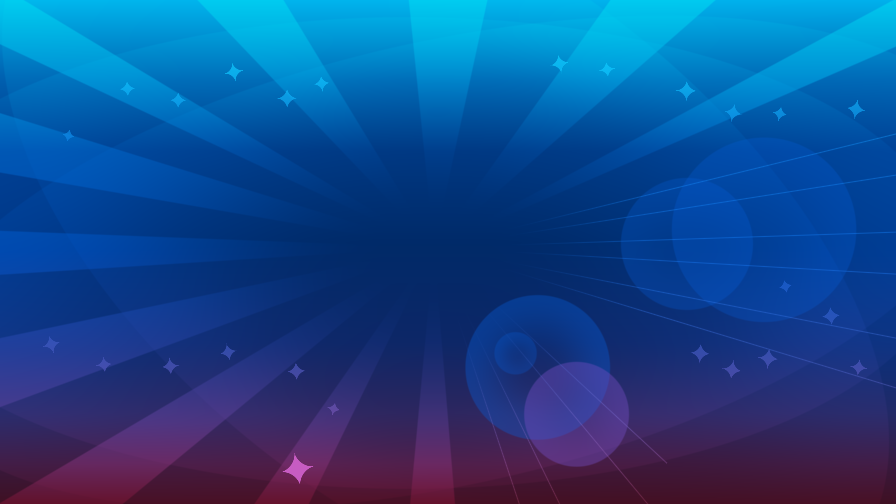
Give the GLSL for this background, as a WebGL 2 fragment shader.

```glsl
#version 300 es
precision highp float;
// Festive night backdrop: a cyan-to-wine vertical ramp with light wedges and
// thin streaks fanning from a dark centre, overlaid by large tilted ellipses,
// translucent lens discs and clusters of hash-scattered four-point stars.
// Lengths are in canvas heights, angles in degrees.

uniform vec2 u_resolution;
out vec4 fragColor;

const float DESIGN_ASPECT = 16.0 / 9.0;
const vec2 HUB = vec2(0.861, 0.509);
const float RAY_ALPHA = 0.52;
const float STREAK_ALPHA = 0.6;
const float ELLIPSE_ALPHA = 0.14;
const float STAR_ALPHA = 0.72;
const int STARS_PER_CLUSTER = 6;
const vec3 SIDE_BLUE = vec3(0.0, 0.27, 0.66);
const vec3 LENS_BLUE = vec3(0.02, 0.38, 0.88);
const vec3 LENS_LILAC = vec3(0.45, 0.30, 0.76);
const vec3 STAR_PINK = vec3(0.78, 0.36, 0.76);

// Colour stops: rgb and height.
const vec4 SKY[8] = vec4[8](
  vec4(0.25, 0.06, 0.13, 0.0), vec4(0.23, 0.09, 0.22, 0.08),
  vec4(0.16, 0.14, 0.35, 0.18), vec4(0.05, 0.15, 0.40, 0.32),
  vec4(0.0, 0.165, 0.41, 0.52), vec4(0.0, 0.22, 0.51, 0.7),
  vec4(0.0, 0.39, 0.69, 0.84), vec4(0.0, 0.70, 0.93, 1.0));
const vec4 GLOW[8] = vec4[8](
  vec4(0.50, 0.08, 0.20, 0.0), vec4(0.52, 0.20, 0.48, 0.08),
  vec4(0.40, 0.26, 0.62, 0.16), vec4(0.20, 0.28, 0.68, 0.3),
  vec4(0.0, 0.34, 0.80, 0.5), vec4(0.0, 0.42, 0.82, 0.7),
  vec4(0.0, 0.70, 0.93, 0.85), vec4(0.0, 0.88, 0.95, 1.0));

// Wedge direction and half width.
const vec2 RAYS[11] = vec2[11](
  vec2(25.9, 2.4), vec2(47.9, 6.6), vec2(86.8, 9.0), vec2(127.5, 6.2),
  vec2(151.9, 3.0), vec2(166.5, 3.7), vec2(180.7, 2.9), vec2(196.0, 4.2),
  vec2(215.0, 4.5), vec2(239.5, 4.5), vec2(269.7, 5.0));
const float STREAKS[10] = float[10](
  13.8, 8.9, 1.9, -3.3, -11.1, -16.9, -42.8, -50.2, -63.9, -71.6);

// Star clusters: centre and half extent.
const vec4 CLUSTERS[4] = vec4[4](
  vec4(0.405, 0.803, 0.29, 0.08), vec4(1.389, 0.826, 0.347, 0.07),
  vec4(0.394, 0.248, 0.36, 0.07), vec4(1.54, 0.329, 0.197, 0.12));

float pixel;

vec3 ramp(vec4 stops[8], float y) {
  vec3 c = stops[0].rgb;
  for (int i = 1; i < 8; i++)
    c = mix(c, stops[i].rgb, clamp((y - stops[i - 1].w) / (stops[i].w - stops[i - 1].w), 0.0, 1.0));
  return c;
}

vec2 hash2(float n) {
  return fract(sin(vec2(n * 127.1 + 3.7, n * 269.5 + 1.9)) * 43758.5);
}

vec2 rotate(vec2 p, float degrees) {
  float c = cos(radians(degrees)), s = sin(radians(degrees));
  return vec2(c * p.x + s * p.y, c * p.y - s * p.x);
}

float coverage(float d) { return 1.0 - smoothstep(-pixel, pixel, d); }

// Translucent fill that strengthens towards the rim of the ellipse.
float ellipseGlow(vec2 p, vec2 radii, float degrees) {
  vec2 q = rotate(p, degrees) / radii;
  float k = length(q);
  float d = (k - 1.0) * k / max(length(q / radii), 1e-4);
  return coverage(d) * (0.25 + 0.75 * smoothstep(0.55, 1.0, k));
}

float disc(vec2 p, vec2 centre, float radius, float core) {
  float d = length(p - centre);
  return coverage(d - radius) * mix(core, 1.0, smoothstep(0.1, 1.0, d / radius));
}

float star(vec2 p, float size, float tilt) {
  vec2 q = pow(abs(rotate(p, tilt)) + 1e-6, vec2(0.6));
  return coverage(pow(q.x + q.y, 1.0 / 0.6) - size);
}

void main() {
  pixel = 1.0 / u_resolution.y;
  vec2 p = gl_FragCoord.xy / u_resolution.y;
  p.x += 0.5 * (DESIGN_ASPECT - u_resolution.x * pixel);
  vec2 d = p - HUB;
  float reach = length(d);
  vec3 glow = ramp(GLOW, p.y);

  // Vertical ramp, with bluer sides around mid height
  float side = smoothstep(0.2, 0.95, abs(d.x)) * smoothstep(0.55, 0.05, abs(d.y));
  vec3 col = mix(ramp(SKY, p.y), SIDE_BLUE, 0.4 * side);

  // Large ellipses
  float shells = ellipseGlow(p - vec2(0.884, 0.525), vec2(1.02, 0.553), -37.0)
               + ellipseGlow(p - vec2(0.889, 0.479), vec2(1.088, 0.44), 12.5)
               + ellipseGlow(p - vec2(0.81, 0.498), vec2(1.07, 0.468), 0.0);
  col = mix(col, glow, ELLIPSE_ALPHA * shells * smoothstep(0.1, 0.5, reach));

  // Wedges fanning from the hub
  float angle = degrees(atan(d.y, d.x)), wedge = 0.0;
  for (int i = 0; i < 11; i++) {
    float turn = abs(mod(angle - RAYS[i].x + 180.0, 360.0) - 180.0);
    wedge = max(wedge, coverage(radians(turn - RAYS[i].y) * reach));
  }
  col = mix(col, glow, RAY_ALPHA * wedge * smoothstep(0.06, 0.5, length(d * vec2(0.58, 1.0))));

  // Lens discs
  col = mix(col, LENS_BLUE, 0.26 * disc(p, vec2(1.516, 0.544), 0.183, 0.6));
  col = mix(col, LENS_BLUE, 0.26 * disc(p, vec2(1.363, 0.516), 0.131, 0.6));
  col = mix(col, LENS_BLUE, 0.34 * disc(p, vec2(1.067, 0.271), 0.1435, 0.15));
  col = mix(col, LENS_BLUE, 0.25 * disc(p, vec2(1.023, 0.299), 0.042, 0.5));
  col = mix(col, LENS_LILAC, 0.42 * disc(p, vec2(1.144, 0.178), 0.104, 0.7));

  // Thin streaks
  float streak = 0.0;
  for (int i = 0; i < 10; i++) {
    vec2 q = rotate(d, STREAKS[i]);
    float end = STREAKS[i] < -40.0 && STREAKS[i] > -45.0 ? 0.63 : 2.0;
    streak = max(streak, coverage(abs(q.y) - 0.0006) * smoothstep(0.13, 0.5, q.x) * step(q.x, end));
  }
  col = mix(col, glow + vec3(0.08, 0.14, 0.16), STREAK_ALPHA * streak);

  // Stars: stratified across each cluster, plus one large pink star
  float stars = 0.0;
  for (int i = 0; i < 4 * STARS_PER_CLUSTER; i++) {
    vec4 cluster = CLUSTERS[i / STARS_PER_CLUSTER];
    vec2 h = hash2(float(i) + 1.0);
    float column = (float(i % STARS_PER_CLUSTER) + 0.2 + 0.6 * h.x) / float(STARS_PER_CLUSTER);
    vec2 centre = cluster.xy + cluster.zw * (2.0 * vec2(column, h.y) - 1.0);
    stars = max(stars, star(p - centre, 0.014 + 0.008 * h.x, 30.0 * h.y - 15.0));
  }
  col = mix(col, glow + 0.06, STAR_ALPHA * stars);
  col = mix(col, STAR_PINK, star(p - vec2(0.59, 0.069), 0.034, 10.0));

  fragColor = vec4(col, 1.0);
}
```
